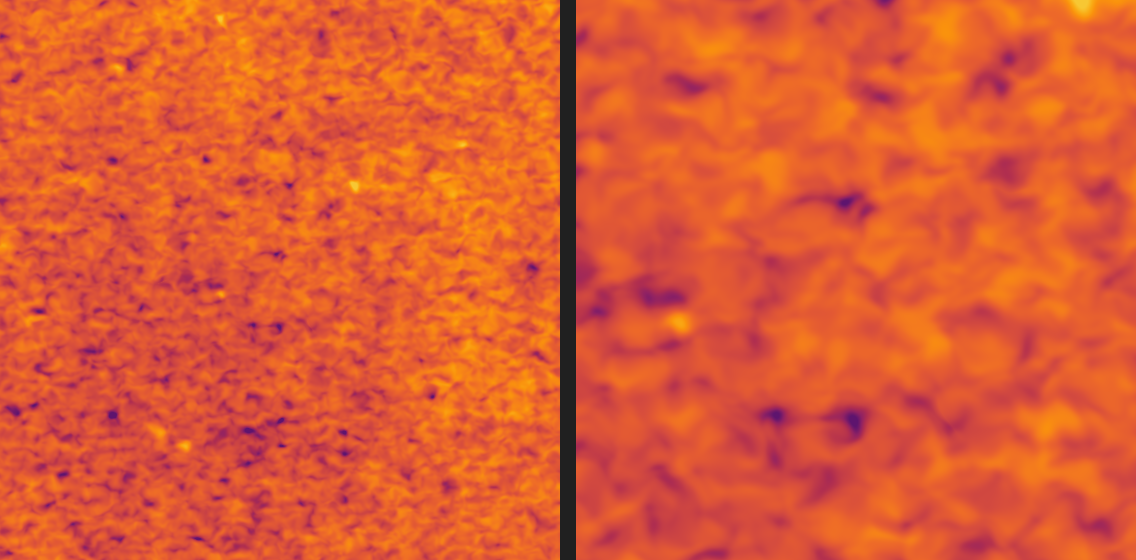
Left, the full canvas; right, a detail of the centre.
Write a three.js fragment shader that draws this texture.

```glsl
// Mottled ember-coloured grain: layered gradient noise gives a soft level,
// scattered dark flecks and a few bright flakes push it down or up, and
// a violet-to-yellow heat ramp turns the level into colour.
varying vec2 vUv;

// Sine-free hash: two values from 0 to 1 per lattice cell.
vec2 hash2(vec2 cell, float seed) {
  vec3 h = fract((cell.xyx + seed * 17.3) * vec3(0.1031, 0.1030, 0.0973));
  h += dot(h, h.yzx + 33.33);
  return fract((h.xx + h.yz) * h.zy);
}

float cornerSlope(vec2 cell, vec2 corner, vec2 f, float seed) {
  return dot(hash2(cell + corner, seed) * 2.0 - 1.0, f - corner);
}

// Gradient noise scaled to a spread of about one.
float grain(vec2 p, float seed) {
  vec2 cell = floor(p);
  vec2 f = p - cell;
  vec2 w = f * f * f * (f * (f * 6.0 - 15.0) + 10.0);
  float low = mix(cornerSlope(cell, vec2(0.0, 0.0), f, seed),
                  cornerSlope(cell, vec2(1.0, 0.0), f, seed), w.x);
  float high = mix(cornerSlope(cell, vec2(0.0, 1.0), f, seed),
                   cornerSlope(cell, vec2(1.0, 1.0), f, seed), w.x);
  return 5.8 * mix(low, high, w.y);
}

vec2 rotate(vec2 p, float angle) {
  float c = cos(angle);
  float s = sin(angle);
  return vec2(c * p.x - s * p.y, s * p.x + c * p.y);
}

// Soft oval flecks of mixed strength on a jittered grid; radius in canvas units.
float flecks(vec2 p, float cells, float chance, vec2 radius, float tilt, float seed) {
  vec2 home = floor(p * cells);
  float cover = 0.0;
  for (int j = -1; j <= 1; j++) {
    for (int i = -1; i <= 1; i++) {
      vec2 cell = home + vec2(float(i), float(j));
      vec2 jitter = hash2(cell, seed);
      vec2 traits = hash2(cell, seed + 5.0);
      vec2 size = radius * mix(0.7, 1.2, fract(traits.y * 7.0));
      vec2 offset = rotate(p - (cell + jitter) / cells, (traits.y - 0.5) * tilt);
      float mask = 1.0 - smoothstep(0.1, 1.0, length(offset / size));
      float strength = mix(0.5, 1.0, fract(traits.y * 13.0));
      cover = max(cover, mask * strength * step(traits.x, chance));
    }
  }
  return cover;
}

// Broad light and shade: a dim hollow at lower left, warmer top and right.
float broadLevel(vec2 p) {
  vec2 hollow = (p - vec2(0.31, 0.31)) / vec2(0.30, 0.28);
  float slope = 0.45 * (p.y - 0.5) + 0.30 * (p.x - 0.5);
  float drift = 0.19 * grain(p * 4.0, 1.0) + 0.25 * grain(p * vec2(8.0, 11.0), 2.0);
  return 0.30 + slope - 1.15 * exp(-dot(hollow, hollow)) + drift;
}

// Fine texture, stretched sideways more than upright.
float fineLevel(vec2 p) {
  float patchy = 0.24 * grain(rotate(p, 0.2) * vec2(15.0, 21.0), 5.0);
  float coarse = 0.48 * grain(rotate(p, 0.06) * vec2(30.0, 46.0), 3.0);
  float medium = 0.36 * grain(rotate(p, -0.2) * vec2(54.0, 76.0), 4.0);
  float small = 0.13 * grain(rotate(p, 0.5) * vec2(95.0, 110.0), 6.0);
  float sum = patchy + coarse + medium + small;
  return sum - 0.12 * (sum * sum - 0.45);
}

// Evenly spaced heat ramp; one unit of t per colour step.
vec3 heatRamp(float t) {
  vec3 c = vec3(0.37, 0.08, 0.43);
  c = mix(c, vec3(0.56, 0.13, 0.39), clamp(t, 0.0, 1.0));
  c = mix(c, vec3(0.69, 0.18, 0.31), clamp(t - 1.0, 0.0, 1.0));
  c = mix(c, vec3(0.78, 0.25, 0.27), clamp(t - 2.0, 0.0, 1.0));
  c = mix(c, vec3(0.84, 0.30, 0.24), clamp(t - 3.0, 0.0, 1.0));
  c = mix(c, vec3(0.89, 0.35, 0.20), clamp(t - 4.0, 0.0, 1.0));
  c = mix(c, vec3(0.93, 0.41, 0.16), clamp(t - 5.0, 0.0, 1.0));
  c = mix(c, vec3(0.96, 0.49, 0.11), clamp(t - 6.0, 0.0, 1.0));
  c = mix(c, vec3(0.98, 0.57, 0.05), clamp(t - 7.0, 0.0, 1.0));
  c = mix(c, vec3(0.98, 0.67, 0.08), clamp(t - 8.0, 0.0, 1.0));
  return mix(c, vec3(0.97, 0.78, 0.20), clamp(t - 9.0, 0.0, 1.0));
}

void main() {
  // A slight warp roughens the outlines of grains and flecks.
  vec2 bend = vec2(grain(vUv * 28.0, 7.0), grain(vUv * 28.0, 8.0));
  vec2 ripple = vec2(grain(vUv * 60.0, 9.0), grain(vUv * 60.0, 10.0));
  vec2 p = vUv + 0.0018 * bend + 0.0009 * ripple;

  float darkFlecks = flecks(p, 20.0, 0.34, vec2(0.022, 0.014), 1.8, 11.0);
  float brightFlakes = flecks(p, 9.0, 0.13, vec2(0.025, 0.017), 1.2, 23.0);

  float level = broadLevel(vUv) + fineLevel(p);
  level += 2.8 * brightFlakes - 2.3 * darkFlecks;

  const float rampStep = 0.7;
  const float rampMiddle = 5.2;
  gl_FragColor = vec4(heatRamp(level / rampStep + rampMiddle), 1.0);
}
```
